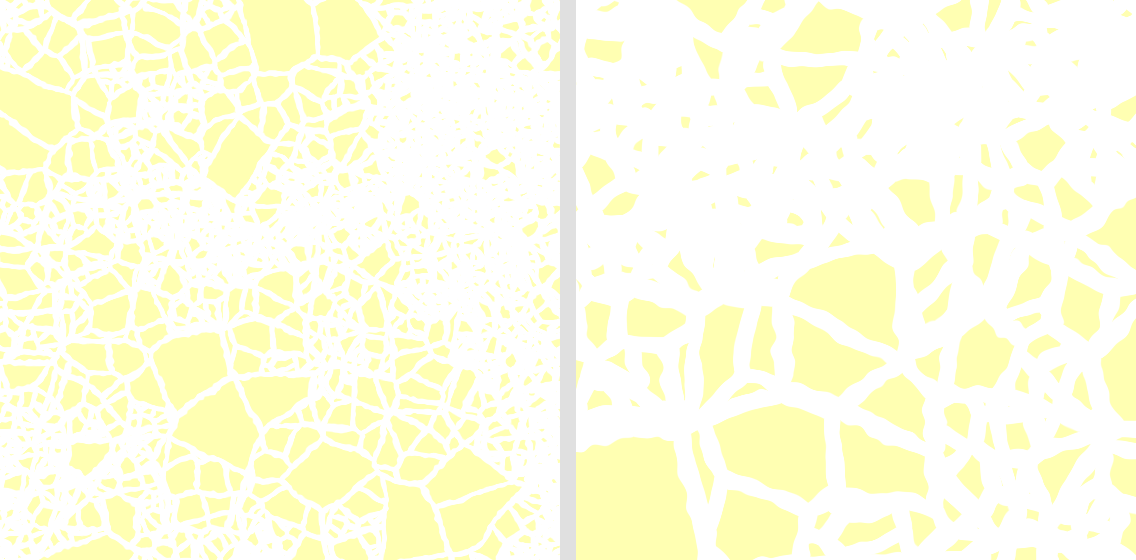
Left, the full canvas; right, a detail of the centre.
A Shadertoy shader for this pattern:

```glsl
// Draws a cracked mosaic: pale yellow plates split by white seams, shattered into finer pieces in patches.

vec2 hash2(vec2 p) {
    vec3 q = fract(p.xyx * vec3(0.1031, 0.1030, 0.0973));
    q += dot(q, q.yzx + 33.33);
    return fract((q.xx + q.yz) * q.zy);
}

// Smooth two-channel value noise in 0..1
vec2 noise2(vec2 p) {
    vec2 i = floor(p), f = fract(p);
    f = f * f * (3.0 - 2.0 * f);
    return mix(mix(hash2(i), hash2(i + vec2(1, 0)), f.x),
               mix(hash2(i + vec2(0, 1)), hash2(i + vec2(1, 1)), f.x), f.y);
}

// Voronoi cell: x = distance to the border, yz = position of the cell's site
vec3 voronoi(vec2 p, vec2 seed) {
    vec2 base = floor(p), nearestCell = base, nearest = vec2(8.0);
    for (int y = -1; y <= 1; y++)
    for (int x = -1; x <= 1; x++) {
        vec2 cell = base + vec2(x, y);
        vec2 toSite = cell + hash2(cell + seed) - p;
        if (dot(toSite, toSite) < dot(nearest, nearest)) {
            nearest = toSite;
            nearestCell = cell;
        }
    }
    float border = 8.0;
    for (int y = -2; y <= 2; y++)
    for (int x = -2; x <= 2; x++) {
        if (x == 0 && y == 0) continue;
        vec2 cell = nearestCell + vec2(x, y);
        vec2 toSite = cell + hash2(cell + seed) - p;
        vec2 between = toSite - nearest;
        border = min(border, dot(0.5 * (toSite + nearest), between / max(length(between), 1e-4)));
    }
    return vec3(border, p + nearest);
}

// How strongly the plate at this site is shattered, rising to the right
float shatter(vec2 site) {
    float patches = 0.65 * noise2(site * 5.0 + 61.0).x + 0.35 * noise2(site * 11.0 + 17.0).y;
    float jitter = hash2(floor(site * 4096.0)).x - 0.5;
    return patches + 0.35 * jitter + 0.25 * (site.x - 0.5);
}

void mainImage(out vec4 fragColor, in vec2 fragCoord) {
    float pixel = 1.0 / iResolution.y;
    vec2 p = fragCoord * pixel;

    // Bend the seams, then roughen them
    p += 0.009 * (noise2(p * 28.0 + 40.0) - 0.5);
    p += 0.004 * (noise2(p * 120.0 + 90.0) - 0.5);

    // Split plates again and again where the shatter field allows it
    float seam = 1.0, scale = 9.0;
    for (int level = 0; level < 4; level++) {
        float depth = float(level);
        vec3 cell = voronoi(p * scale, vec2(37.0, 71.0) * (depth + 1.0));
        seam = min(seam, cell.x / scale);
        if (shatter(cell.yz / scale) < 0.30 + 0.19 * depth) break;
        scale *= 1.9;
    }

    vec3 white = vec3(1.0), paleYellow = vec3(1.0, 1.0, 0.70);
    float plate = smoothstep(-0.6 * pixel, 0.6 * pixel, seam - 0.0052);
    fragColor = vec4(mix(white, paleYellow, plate), 1.0);
}
```
